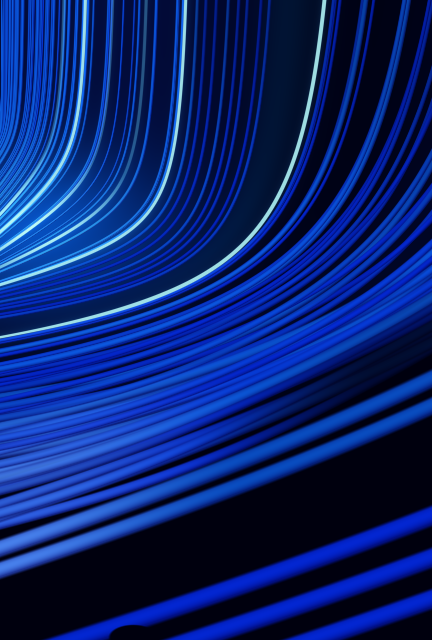
Reproduce this background procedurally as a Shadertoy shader.

```glsl
#define STRAND_DENSITY 31.0
#define LAYERS 3
#define THIN_RADIUS 0.0021
#define THICK_RADIUS 0.0112
#define MAIN_ARC 0.527
#define INK vec3(0.0, 0.0, 0.055)
#define NAVY vec3(0.01, 0.07, 0.34)
#define COBALT vec3(0.01, 0.15, 0.82)
#define AZURE vec3(0.04, 0.35, 0.88)
#define MIST vec3(0.28, 0.50, 0.92)
#define CYAN vec3(0.20, 0.68, 0.94)
#define PALE vec3(0.74, 0.98, 0.96)

float hash(vec2 p) {
    p = fract(p * vec2(0.1031, 0.1137));
    p += dot(p, p.yx + 33.33);
    return fract((p.x + p.y) * p.x * 47.3);
}

// x where a strand turns vertical, its bend strength and its slope
vec3 strandShape(float s) {
    float u = s - 0.2;
    float wall = u * (0.7 + 2.4 * smoothstep(0.07, 0.64, u));
    float bend = 0.015 + 0.22 * smoothstep(0.22, 0.62, u);
    float slope = 1.09 - smoothstep(0.08, 0.3, u) + 0.13 * smoothstep(0.45, 0.65, u);
    return vec3(wall, bend, slope);
}

// Depth below the top edge of strand s at x; s is its depth at the left edge
float strandDepth(float s, float x) {
    vec3 k = strandShape(s);
    return s - k.z * x - k.y * x / max(k.x - x, 0.00001);
}

// Strand passing through a point, by bisection
float strandAt(float x, float depth) {
    float low = 0.2, high = 1.5;
    for (int i = 0; i < 22; i++) {
        float mid = 0.5 * (low + high);
        if (strandDepth(mid, x) < depth) low = mid;
        else high = mid;
    }
    return 0.5 * (low + high);
}

float strandRadius(float s) {
    return mix(THIN_RADIUS, THICK_RADIUS, smoothstep(0.42, 0.88, s));
}

// Rounded tube: x is coverage, y is shading
vec2 tube(float d, float radius, float pixel) {
    float edge = max(0.7 * pixel, 0.25 * radius);
    float cover = 1.0 - smoothstep(radius - edge, radius + edge, abs(d));
    float t = clamp(d / radius + 0.25, -1.0, 1.0);
    return vec2(cover, 1.0 - 0.6 * t * t);
}

// Shadows keep more blue than red and green
vec3 shade(vec3 c, float light) {
    return c * vec3(light, light, sqrt(light));
}

vec3 strandColor(float s, float x, float depth, float glow, float tint) {
    float upperLeft = (1.0 - smoothstep(0.38, 0.5, s)) * 0.35;
    vec3 c = mix(COBALT, AZURE, smoothstep(0.15, 0.8, tint + upperLeft));
    float leftLight = smoothstep(0.6, 0.74, s) * (1.0 - smoothstep(0.03, 0.42, x));
    c = mix(c, MIST, leftLight * (0.5 + 0.5 * tint));
    c = mix(c, CYAN, glow * (0.45 + 0.55 * tint));
    float dim = 0.75 * smoothstep(0.25, 0.6, x) * smoothstep(0.71, 0.79, s);
    dim = max(dim, 0.2 * smoothstep(0.25, 0.6, x) * (1.0 - smoothstep(0.1, 0.4, depth)));
    return c * (1.0 - dim);
}

void mainImage(out vec4 fragColor, in vec2 fragCoord) {
    float pixel = 1.0 / iResolution.y;
    float x = fragCoord.x * pixel;
    float depth = 1.0 - fragCoord.y * pixel;
    float s = strandAt(x, depth);

    // Converts differences in s to distances across the strand
    vec3 k = strandShape(s);
    float gap = max(k.x - x, 0.0005);
    float rise = k.z + k.y * k.x / (gap * gap);
    float spread = (strandDepth(s + 0.0003, x) - strandDepth(s, x)) / 0.0003;
    float scale = max(spread, 0.05) / sqrt(1.0 + rise * rise);

    // Background haze
    vec2 g = (vec2(x, depth) - vec2(0.05, 0.355)) / vec2(0.19, 0.12);
    float glow = exp(-dot(g, g));
    float haze = 0.6 * (1.0 - smoothstep(0.4, 0.7, s)) * (1.0 - 0.7 * smoothstep(0.2, 0.6, x));
    vec3 col = mix(INK, NAVY, haze + 0.3 * smoothstep(0.55, 0.65, s) * (1.0 - smoothstep(0.7, 0.82, s)));
    float band = (s - 0.508) / 0.016;
    col += vec3(0.0, 0.06, 0.08) * exp(-band * band) * smoothstep(0.15, 0.4, x);
    col += vec3(0.01, 0.25, 0.5) * glow;

    // Scattered strands in gently crossing layers
    for (int layer = 0; layer < LAYERS; layer++) {
        float l = float(layer);
        float warped = s + 0.016 * (l - 1.0) * sin(5.0 * x + 2.0 * l) * smoothstep(0.53, 0.65, s);
        float cell = floor(STRAND_DENSITY * log(warped));
        for (int j = -1; j <= 1; j++) {
            vec2 id = vec2(cell + float(j) + 150.0, l * 17.0 + 3.0);
            float h = hash(id), tint = hash(id + 41.7);
            float center = exp((id.x - 150.0 + 0.15 + 0.7 * h) / STRAND_DENSITY);
            float inGap = step(0.45, center) * step(center, 0.53);
            float keep = step(0.2, hash(id + 9.1)) * (1.0 - inGap) * step(center, 0.825);
            float radius = strandRadius(center) * (0.6 + 0.5 * tint);
            vec2 t = tube((warped - center) * scale, radius, pixel);
            vec3 c = shade(strandColor(center, x, depth, glow, tint), t.y);
            col = mix(col, c, t.x * keep * (0.8 + 0.2 * h));
        }
    }

    // Evenly spaced thin strands inside the main arc
    for (int i = 0; i < 8; i++) {
        float n = float(i);
        float center = 0.451 + 0.0064 * n + 0.002 * hash(vec2(n, 2.0));
        vec2 t = tube((s - center) * scale, 0.0025, pixel);
        vec3 c = mix(COBALT, AZURE, hash(vec2(n, 8.0))) * (0.7 + 0.25 * smoothstep(0.0, 0.3, depth));
        col = mix(col, shade(c, t.y), t.x * 0.9);
    }

    // Two broad strands above the dark gap, three below it
    for (int i = 0; i < 5; i++) {
        float n = float(i);
        float center = i < 2 ? 0.857 + 0.034 * n : 1.037 + 0.0585 * (n - 2.0);
        vec2 t = tube((s - center) * scale, i < 2 ? 0.0125 : 0.0145, pixel);
        vec3 c = i < 2 ? mix(MIST, AZURE * 0.85, smoothstep(0.0, 0.4, x)) : COBALT;
        col = mix(col, shade(c, t.y), t.x);
    }

    // Luminous arcs: a fan at the upper left, then the long main arc
    for (int i = 0; i < 6; i++) {
        float n = float(i);
        float center = i < 5 ? 0.335 + 0.0275 * n : MAIN_ARC;
        float d = abs(s - center) * scale;
        float steady = i == 1 || i > 3 ? 0.9 : 0.35;
        float power = max(steady, glow);
        float radius = i < 5 ? 0.0023 : 0.0019 + 0.0011 * smoothstep(0.0, 0.25, x);
        col += CYAN * 0.2 * power * exp(-d / 0.006);
        col = mix(col, mix(CYAN, PALE, power), power * tube(d, radius, pixel).x);
    }

    // Dark rounded lump on the bottom edge
    float lump = length((vec2(x, depth) - vec2(0.208, 0.996)) / vec2(0.038, 0.02));
    col = mix(col, INK, 1.0 - smoothstep(0.9, 1.05, lump));
    fragColor = vec4(clamp(col, 0.0, 1.0), 1.0);
}
```
